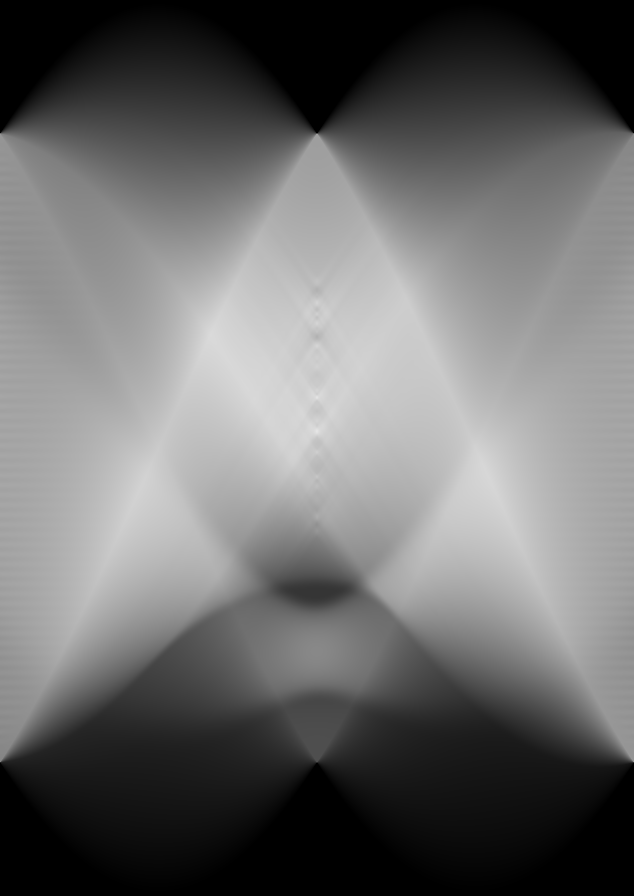
Give the GLSL for this background, as a WebGL 1 fragment shader.

```glsl
precision highp float;
// Grey sinogram: line integrals of a square valley landscape, angle across, offset upward.

uniform vec2 u_resolution;

#define PI 3.14159265
#define HALF_SIDE 0.351     // half side of the square, in canvas heights
#define STEPS 80            // samples along each line
#define STRIPS 24           // thin cloud layers that focus into beads
#define HILL_TONE 0.22
#define LAKE_TONE 0.76
#define BEAD_GAIN 0.30
#define FRINGE_GAIN 0.010

float hash(float n) {
  return fract(sin(n * 127.1 + 3.7) * 43758.55);
}

// Brightness of the sky: palest at mid height and toward the lower sides.
float skyTone(vec2 p) {
  float high = smoothstep(0.2, 1.0, p.y);
  float tone = mix(0.79, 0.62, high);
  tone -= 0.06 * (1.0 - smoothstep(-0.4, 0.1, p.y));
  return tone + 0.24 * (p.x * p.x - 0.33) * (1.0 - high);
}

// Landscape in the square -1..1: sky, a dark valley and a pale lake.
float landscape(vec2 p) {
  float ridge = -0.43 + p.x * p.x * (0.38 - 0.12 * p.x);
  float ground = HILL_TONE + 0.10 * smoothstep(0.55, 0.95, -p.y)
               - 0.05 * smoothstep(0.1, 0.8, p.x);
  float lakeDist = length((p - vec2(-0.03, -0.64)) / vec2(0.62, 0.15));
  ground = mix(LAKE_TONE, ground, smoothstep(0.75, 1.15, lakeDist));
  return mix(ground, skyTone(p), smoothstep(-0.025, 0.025, p.y - ridge));
}

// Integral over the part of the line that lies inside the square.
float lineIntegral(vec2 normal, float offset) {
  vec2 origin = normal * offset;
  vec2 dir = vec2(-normal.y, normal.x);
  vec2 size = max(abs(dir), vec2(1e-4));
  vec2 signs = vec2(dir.x < 0.0 ? -1.0 : 1.0, dir.y < 0.0 ? -1.0 : 1.0);
  vec2 middle = -origin * signs / size;
  vec2 enter = middle - 1.0 / size;
  vec2 leave = middle + 1.0 / size;
  float start = max(enter.x, enter.y);
  float chord = max(min(leave.x, leave.y) - start, 0.0);
  float sum = 0.0;
  for (int i = 0; i < STEPS; i++) {
    float t = start + chord * (float(i) + 0.5) / float(STEPS);
    sum += landscape(origin + dir * t);
  }
  return 0.5 * chord * sum / float(STEPS);
}

// Thin level strips: bright or dark beads with fans of crossing rays.
float beads(vec2 normal, float offset) {
  float spread = abs(normal.x);
  float sum = 0.0;
  for (int i = 0; i < STRIPS; i++) {
    float k = float(i);
    float level = mix(-0.27, 0.56, (k + 0.5 * hash(k + 60.0)) / float(STRIPS));
    float width = mix(0.009, 0.022, hash(k + 20.0));
    float gain = (hash(k) - 0.42) * (1.0 - 0.6 * abs(level - 0.15) / 0.42);
    float d = abs(offset - level * normal.y);
    float band = 1.0 - smoothstep(max(spread - width, 0.0), spread + width, d);
    sum += gain * band * width / (width + spread);
  }
  return BEAD_GAIN * sum;
}

void main() {
  vec2 uv = gl_FragCoord.xy / u_resolution;
  float angle = PI * uv.x;
  vec2 normal = vec2(cos(angle), sin(angle));
  float offset = (uv.y - 0.5) / HALF_SIDE;

  float tone = lineIntegral(normal, offset) + beads(normal, offset);

  // Faint ripples where the columns line up at both side edges.
  float inside = 1.0 - smoothstep(0.9, 1.0, abs(offset) + normal.y);
  tone += FRINGE_GAIN * sin(offset * 200.0) * inside * exp(-normal.y * 5.0);

  gl_FragColor = vec4(vec3(clamp(tone, 0.0, 1.0)), 1.0);
}
```
